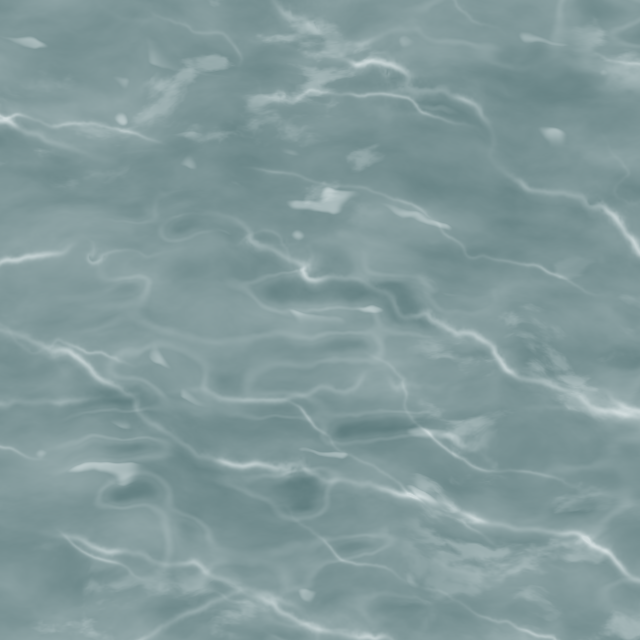
Write a three.js fragment shader that draws this texture.

```glsl
varying vec2 vUv;

float hash(vec2 p) {
  return fract(sin(dot(p, vec2(127.1, 311.7))) * 43758.5453);
}

float noise(vec2 p) {
  vec2 i = floor(p), f = fract(p);
  f = f * f * (3.0 - 2.0 * f);
  return mix(mix(hash(i), hash(i + vec2(1.0, 0.0)), f.x),
             mix(hash(i + vec2(0.0, 1.0)), hash(i + 1.0), f.x), f.y);
}

float fbm(vec2 p) {
  float sum = 0.0, weight = 0.5;
  for (int i = 0; i < 5; i++) {
    sum += weight * noise(p);
    p = p * 2.03 + vec2(17.3, 9.1);
    weight *= 0.48;
  }
  return sum / 0.94;
}

// Slanted stripes bent into long ragged cracks
float crackField(vec2 p, float fall, float count, float seed) {
  float bend = 0.42 * (fbm(p * vec2(2.6, 3.2) + seed) - 0.5);
  float jag = 0.035 * (fbm(p * vec2(13.0, 11.0) + seed * 2.0) - 0.5);
  return count * (p.y + fall * p.x + bend + jag) + seed * 0.37;
}

// Distance to the nearest crack, kept even by the slope of the field
float crackDistance(vec2 p, float fall, float count, float seed) {
  float f = crackField(p, fall, count, seed);
  vec2 slope = vec2(crackField(p + vec2(0.002, 0.0), fall, count, seed),
                    crackField(p + vec2(0.0, 0.002), fall, count, seed)) - f;
  return abs(fract(f) - 0.5) / (length(slope) / 0.002 + 0.25 * count);
}

// Thin core inside a faint halo
float vein(float d, float width) {
  return 0.65 * exp(-d * d / (width * width)) + 0.35 * exp(-d / (width * 2.6));
}

void main() {
  vec2 p = vUv;
  vec2 drift = vec2(fbm(p * 5.0 + 3.0), fbm(p * 5.0 + 47.0)) - 0.5;
  vec2 q = p + 0.09 * drift;
  vec2 sheared = vec2(q.x, q.y + 0.2 * q.x);

  // Cloudy body, stretched sideways
  float tone = 0.13 * (fbm(sheared * vec2(3.0, 7.0) + 11.0) - 0.5);
  tone += 0.17 * (fbm(q * vec2(10.0, 20.0) + 71.0) - 0.5);
  tone -= 0.009;

  // Small dark lenses with pale rims
  float lens = noise(q * vec2(11.0, 24.0) + 23.0);
  float lensArea = smoothstep(0.45, 0.75, noise(p * 4.0 + 83.0));
  tone -= 0.09 * smoothstep(0.68, 0.95, lens) * lensArea;
  tone += 0.05 * smoothstep(0.42, 0.55, lens) * smoothstep(0.68, 0.55, lens) * lensArea;

  // Pale smudges and a few short white flecks
  float smudge = fbm(q * vec2(12.0, 22.0) + 53.0);
  float smudgeArea = smoothstep(0.45, 0.8, noise(p * 4.0 + 7.0));
  tone += 0.13 * smoothstep(0.57, 0.76, smudge) * smudgeArea;
  float fleck = noise(sheared * vec2(17.0, 38.0) + 5.0);
  tone += 0.18 * smoothstep(0.86, 0.98, fleck) * smoothstep(0.45, 0.7, noise(p * 7.0 + 29.0));

  // Uneven strength along every crack
  float grain = 0.35 + 0.65 * smoothstep(0.3, 0.75, noise(p * vec2(19.0, 23.0) + 13.0));

  // Main falling cracks with a shaded lower side
  float mainCrack = crackDistance(p, 0.42, 3.2, 5.0);
  float shade = crackDistance(p + vec2(0.0, 0.02), 0.42, 3.2, 5.0);
  float broken = smoothstep(0.28, 0.66, noise(p * vec2(4.5, 5.5) + 61.0));
  tone -= 0.035 * exp(-shade / 0.013) * broken;
  tone += 0.28 * vein(mainCrack, 0.0045) * (0.08 + 0.92 * broken) * grain;

  // Short rising cracks
  float rising = crackDistance(p, -0.12, 3.0, 37.0);
  float risingMask = smoothstep(0.5, 0.8, noise(p * vec2(4.0, 6.0) + 19.0));
  tone += 0.26 * vein(rising, 0.0045) * risingMask * grain;

  // Faint hairlines
  float hair = crackDistance(p, 0.5, 5.0, 91.0);
  float hairMask = smoothstep(0.4, 0.8, noise(p * 6.0 + 43.0));
  tone += 0.17 * vein(hair, 0.0026) * hairMask * grain;

  // Steel teal stone, whiter where the tone rises
  tone = clamp(tone, -0.13, 0.31);
  vec3 stone = vec3(0.507, 0.6, 0.607);
  gl_FragColor = vec4(stone + tone * vec3(1.0, 0.84, 0.83), 1.0);
}
```
